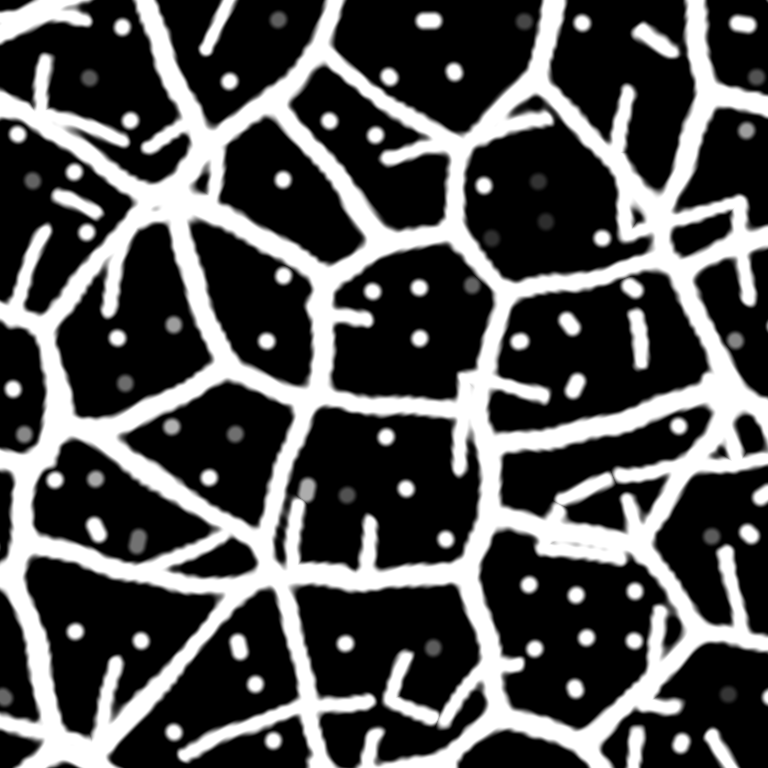
This pattern is drawn by a Shadertoy shader. Its source:

```glsl
// White branching veins on black, with small soft dots in the gaps.
// Trunks are cell borders of a Voronoi diagram, twigs are random links of a
// jittered grid, and dots are short capsules kept only away from the veins.

vec2 hash2(vec2 p) {
    vec3 q = fract(p.xyx * vec3(0.1031, 0.1030, 0.0973));
    q += dot(q, q.yzx + 33.33);
    return fract((q.xx + q.yz) * q.zy);
}

float smoothMin(float a, float b, float k) {
    float h = max(k - abs(a - b), 0.0) / k;
    return min(a, b) - 0.25 * k * h * h;
}

float segment(vec2 p, vec2 a, vec2 b) {
    vec2 ab = b - a;
    return length(p - a - ab * clamp(dot(p - a, ab) / dot(ab, ab), 0.0, 1.0));
}

// Distance to the nearest Voronoi border, rounded at the junctions
float trunks(vec2 p) {
    const float scale = 4.6;
    p = p * scale + 17.0;
    vec2 cell = floor(p), nearestCell = cell, toNearest = vec2(9.0);
    for (int y = -1; y <= 1; y++)
    for (int x = -1; x <= 1; x++) {
        vec2 c = cell + vec2(x, y);
        vec2 r = c + hash2(c) - p;
        if (dot(r, r) < dot(toNearest, toNearest)) {
            toNearest = r;
            nearestCell = c;
        }
    }
    float border = 1.0;
    for (int y = -2; y <= 2; y++)
    for (int x = -2; x <= 2; x++) {
        if (x == 0 && y == 0) continue;
        vec2 c = nearestCell + vec2(x, y);
        vec2 r = c + hash2(c) - p;
        float d = dot(0.5 * (r + toNearest), normalize(r - toNearest));
        border = smoothMin(border, d, 0.06);
    }
    return border / scale;
}

vec2 node(vec2 c) {
    return c + 0.15 + 0.7 * hash2(c + 71.0);
}

// Distance to random links between grid neighbours, some of them dead ends
float twigs(vec2 p) {
    const float scale = 9.0;
    p = p * scale + 40.0;
    vec2 cell = floor(p);
    float d = 1.0;
    for (int y = -1; y <= 1; y++)
    for (int x = -1; x <= 1; x++) {
        vec2 c = cell + vec2(x, y);
        vec2 a = node(c);
        vec2 keep = hash2(c + 133.0);
        vec2 reach = min(0.45 + 0.9 * hash2(c + 211.0), 1.0);
        if (keep.x < 0.3) d = min(d, segment(p, a, mix(a, node(c + vec2(1, 0)), reach.x)));
        if (keep.y < 0.3) d = min(d, segment(p, a, mix(a, node(c + vec2(0, 1)), reach.y)));
    }
    return d / scale;
}

// Signed distance to the whole network, with bent paths and bumpy rims
float veins(vec2 p) {
    vec2 bent = p + 0.005 * sin(p.yx * 21.0 + vec2(1.0, 4.0))
                  + 0.002 * sin(p.yx * 57.0 + 2.0 * sin(p * 13.0));
    float bump = sin(p.x * 190.0 + 3.0 * sin(p.y * 61.0))
               * sin(p.y * 170.0 + 3.0 * sin(p.x * 53.0));
    float trunkWidth = 0.0128 + 0.0015 * sin(p.x * 9.0 + 2.0 * sin(p.y * 7.0));
    float d = smoothMin(trunks(bent) - trunkWidth, twigs(bent) - 0.0095, 0.01);
    return d + 0.0014 * bump;
}

float softFill(float d) {
    return smoothstep(0.0045, -0.0045, d);
}

// One dot per cell of a grid whose rows are shifted at random
float dots(vec2 p) {
    const float scale = 15.0;
    float row = floor(p.y * scale);
    vec2 shift = vec2(hash2(vec2(row, 5.0)).x, 0.0);
    vec2 cell = floor(p * scale + shift);
    vec2 place = hash2(cell + 307.0), look = hash2(cell + 401.0);
    vec2 kind = hash2(cell + 503.0);
    vec2 center = (cell + 0.5 - shift + (place - 0.5) * 0.4) / scale;
    if (kind.x > 0.78 || veins(center) < 0.015) return 0.0;

    float halfLength = 0.0005 + 0.0065 * smoothstep(0.65, 1.0, look.x);
    float angle = 6.283 * look.y;
    vec2 axis = halfLength * vec2(cos(angle), sin(angle));
    float brightness = kind.y < 0.75 ? 1.0 : mix(0.12, 0.7, (kind.y - 0.75) * 4.0);
    return brightness * softFill(segment(p, center - axis, center + axis) - 0.0102);
}

void mainImage(out vec4 fragColor, in vec2 fragCoord) {
    vec2 p = fragCoord / iResolution.y;
    float light = max(softFill(veins(p)), dots(p));
    fragColor = vec4(vec3(light), 1.0);
}
```
